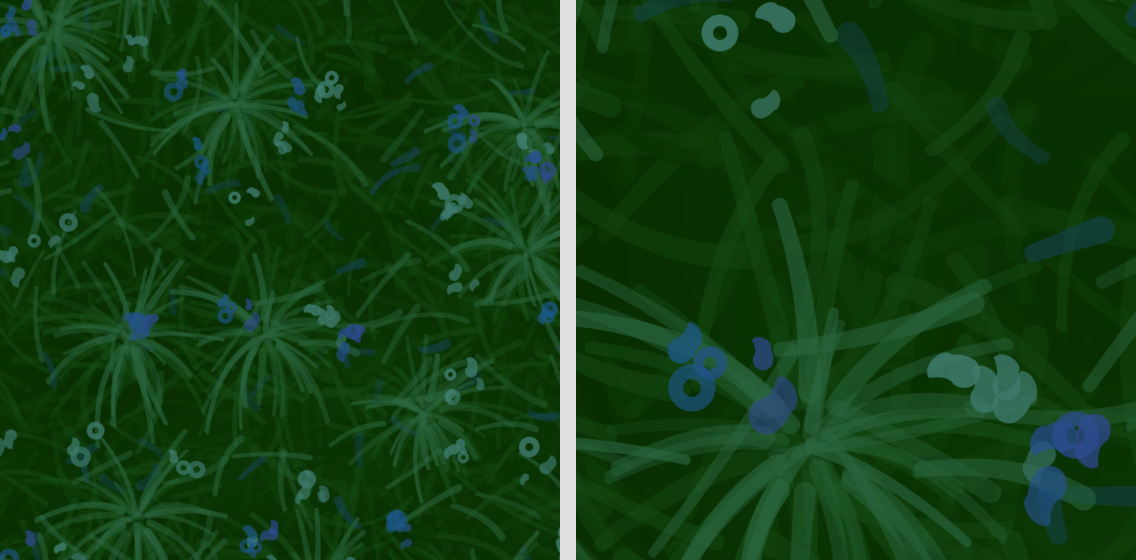
Left, the full canvas; right, a detail of the centre.
This texture is drawn by a WebGL 1 fragment shader. Its source:

```glsl
precision highp float;
// Painted meadow: overlapping grass strokes, radiating tufts, pale dabs and blue blossoms.
uniform vec2 u_resolution;

const vec3 SOIL = vec3(0.030, 0.175, 0.004);
const vec3 MOSS = vec3(0.055, 0.245, 0.030);
const vec3 GRASS = vec3(0.080, 0.285, 0.075);
const vec3 LEAF = vec3(0.090, 0.315, 0.105);
const vec3 SAGE = vec3(0.170, 0.405, 0.255);
const vec3 SHADE = vec3(0.075, 0.260, 0.310);
const vec3 PALE = vec3(0.255, 0.505, 0.450);
const vec3 AZURE = vec3(0.090, 0.350, 0.530);
const vec3 INDIGO = vec3(0.190, 0.280, 0.580);
const float BLADE_WIDTH = 0.0062;
const float TUFT_CELLS = 3.0;
const float TUFT_RADIUS = 0.175;
const float DAB_CELLS = 7.0;
const float DAB_RADIUS = 0.0125;
const float BLOSSOM_CELLS = 4.0;
const float TAU = 6.28319;

vec4 hash4(vec2 p) {
  vec4 q = fract(p.xyxy * vec4(0.1031, 0.1030, 0.0973, 0.1099));
  q += dot(q, q.wzxy + 33.33);
  return fract((q.xxyz + q.yzzw) * q.zywx);
}

float noise(vec2 p) {
  vec2 i = floor(p), f = fract(p);
  f = f * f * (3.0 - 2.0 * f);
  return mix(mix(hash4(i).x, hash4(i + vec2(1, 0)).x, f.x),
             mix(hash4(i + vec2(0, 1)).x, hash4(i + vec2(1, 1)).x, f.x), f.y);
}

float fill(float d) {
  float edge = 0.9 / u_resolution.y;
  return smoothstep(edge, -edge, d);
}

// Distance to a round brush stroke from the origin along dir, bent sideways.
float stroke(vec2 p, vec2 dir, float len, float bend, float width) {
  vec2 q = vec2(dot(p, dir), dot(p, vec2(-dir.y, dir.x)));
  float x = clamp(q.x, 0.0, len);
  float k = bend / len;
  float slope = 2.0 * k * x;
  float side = (q.y - k * x * x) * inversesqrt(1.0 + slope * slope);
  return length(vec2(q.x - x, side)) - width * mix(1.0, 0.65, x / len);
}

// Loose strokes, three per cell, loosely combed by a flow field.
vec3 blades(vec3 col, vec2 p, float cells, float seed, float len, float width,
            float density, vec3 ink, float alpha) {
  vec2 home = floor(p * cells);
  for (int j = -1; j <= 1; j++)
  for (int i = -1; i <= 1; i++)
  for (int n = 0; n < 3; n++) {
    vec2 cell = home + vec2(i, j);
    vec4 h = hash4(cell + seed * vec2(17.0, 31.0) + float(n) * 57.3);
    vec4 g = hash4(cell + seed * vec2(23.0, 11.0) + float(n) * 91.7);
    if (g.x > density) continue;
    vec2 root = (cell + h.xy) / cells;
    float angle = TAU * (noise(root * 4.0 + seed) + 0.28 * (h.z - 0.5));
    vec2 dir = vec2(cos(angle), sin(angle));
    float size = len * mix(0.55, 1.0, h.w);
    float d = stroke(p - root + dir * size * 0.5, dir, size, (g.y - 0.5) * 1.1,
                     width * mix(0.65, 1.15, g.z));
    col = mix(col, ink, fill(d) * alpha * mix(0.55, 1.0, g.w));
  }
  return col;
}

// Bursts of drooping blades; dim under-blades first, light ones on top.
vec3 tufts(vec3 col, vec2 p) {
  vec2 home = floor(p * TUFT_CELLS);
  for (int j = -1; j <= 1; j++)
  for (int i = -1; i <= 1; i++) {
    vec2 cell = home + vec2(i, j);
    vec4 c = hash4(cell + 211.0);
    vec2 q = p - (cell + 0.15 + 0.7 * c.xy) / TUFT_CELLS;
    if (c.z > 0.9 || length(q) > TUFT_RADIUS * 1.5) continue;
    for (int n = 0; n < 38; n++) {
      float k = float(n);
      vec4 h = hash4(cell * 7.0 + vec2(k * 3.7, k + 83.0));
      float angle = k * 2.39996 + h.x * 0.7;
      vec2 dir = vec2(cos(angle), sin(angle));
      float len = TUFT_RADIUS * mix(0.4, 1.0, h.y) * mix(0.75, 1.0, c.w);
      float bend = -dir.x * 0.45 + (h.z - 0.5) * 0.5;
      float d = stroke(q - dir * 0.035 * h.w, dir, len, bend, BLADE_WIDTH * mix(0.65, 1.15, h.w));
      float top = step(15.0, k);
      col = mix(col, mix(LEAF, SAGE, top), fill(d) * mix(0.3, 0.62, h.z));
    }
  }
  return col;
}

// Small groups of round, ring and bean-shaped dabs.
vec3 dabs(vec3 col, vec2 p, float cells, float seed, float density, float spread,
          vec3 inkA, vec3 inkB, float alpha) {
  vec2 home = floor(p * cells);
  for (int j = -1; j <= 1; j++)
  for (int i = -1; i <= 1; i++) {
    vec2 cell = home + vec2(i, j);
    vec4 c = hash4(cell + seed);
    if (c.z > density) continue;
    vec2 q = p - (cell + c.xy) / cells;
    for (int n = 0; n < 6; n++) {
      float k = float(n);
      if (k > 1.0 + c.w * 5.0) continue;
      vec4 h = hash4(cell * 5.0 + seed + k * vec2(13.1, 7.7));
      vec2 dir = vec2(cos(TAU * h.z), sin(TAU * h.z));
      float r = DAB_RADIUS * mix(0.55, 1.05, h.w);
      vec2 o = q - (h.xy - 0.5) * spread;
      float bean = stroke(o, dir, r * 1.1, 0.6, r * 0.85);
      float ring = abs(length(o) - r) - r * 0.45;
      float d = h.z > 0.75 ? ring : bean;
      col = mix(col, mix(inkA, inkB, h.x), fill(d) * alpha * mix(0.75, 1.0, h.y));
    }
  }
  return col;
}

void main() {
  vec2 p = gl_FragCoord.xy / u_resolution.y;
  vec3 col = mix(SOIL, MOSS, 0.5 * noise(p * 6.0));
  col = blades(col, p, 10.0, 1.0, 0.15, BLADE_WIDTH * 1.3, 1.0, MOSS, 0.60);
  col = blades(col, p, 11.0, 2.0, 0.13, BLADE_WIDTH, 0.6, SOIL, 0.55);
  col = blades(col, p, 10.0, 3.0, 0.14, BLADE_WIDTH * 1.1, 0.75, GRASS, 0.60);
  col = blades(col, p, 9.0, 4.0, 0.055, BLADE_WIDTH * 1.3, 0.22, SHADE, 0.65);
  col = tufts(col, p);
  col = blades(col, p, 7.0, 5.0, 0.16, BLADE_WIDTH, 0.5, SAGE, 0.55);
  col = dabs(col, p, DAB_CELLS, 401.0, 0.55, 0.065, PALE, PALE * 0.9, 0.85);
  col = dabs(col, p, BLOSSOM_CELLS, 613.0, 0.75, 0.060, AZURE, INDIGO, 0.75);
  gl_FragColor = vec4(col, 1.0);
}
```
